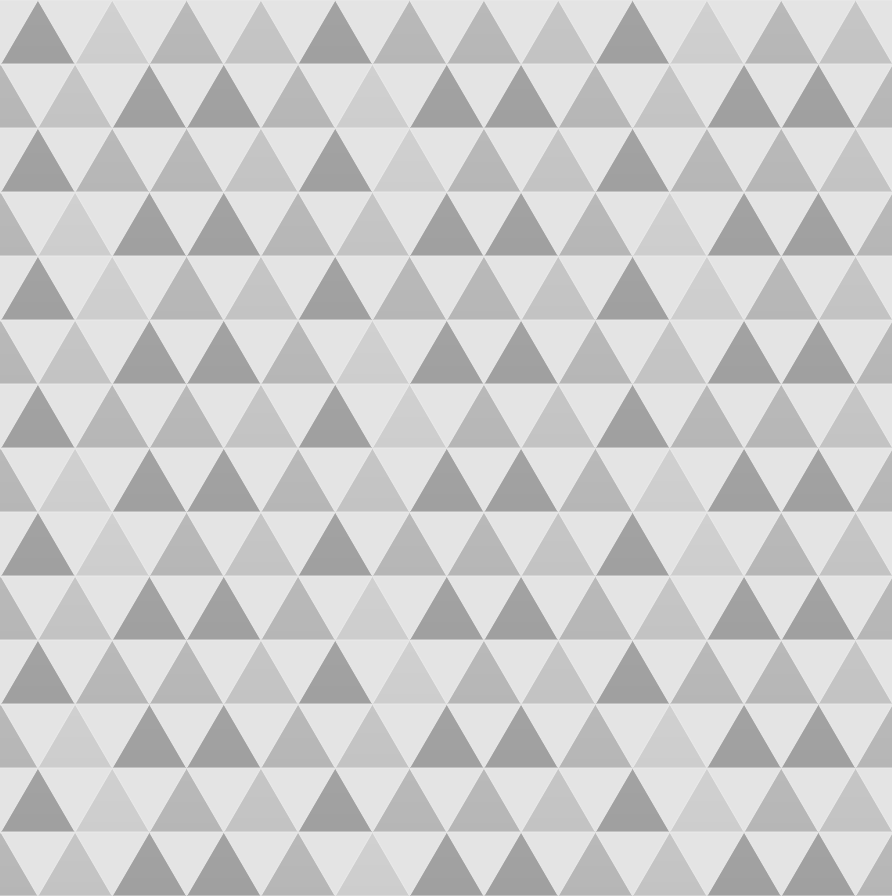
Write a Shadertoy shader that draws this pattern.

```glsl
// Seamless grid of upright triangles in four greys on a pale ground.

const float COLUMNS = 12.0;       // triangles across
const float ROWS = 14.0;          // triangles down
const float GROUP = 4.0;          // triangles in one run of tones
const float SHIFT = 0.01;         // sideways offset, in triangle widths
const float HAIRLINE = 0.0005;    // half width of the seams, in canvas heights
const float SHADE = 0.012;        // darkening from apex to base

const float PAPER = 0.896;
const float SEAM = 0.915;
const float PALE = 0.81;
const float LIGHT = 0.77;
const float MID = 0.72;
const float DARK = 0.632;

// Share of a pixel that lies on the positive side of an edge.
float coverage(float signedDist, float pixel) {
    return clamp(signedDist / pixel + 0.5, 0.0, 1.0);
}

// Tone of one triangle; the second slot of each group alternates.
float triangleTone(float column, float row) {
    float slot = mod(column, GROUP);
    float group = floor(column / GROUP);
    float odd = mod(row, 2.0);
    bool alternate = mod(group + floor(row / 2.0) + odd, 2.0) < 0.5;

    if (slot > 0.5 && slot < 1.5) {
        if (alternate) return PALE;
        return odd > 0.5 ? LIGHT : MID;
    }
    if (odd > 0.5) return slot < 0.5 ? MID : DARK;
    if (slot < 0.5) return DARK;
    return slot < 2.5 ? MID : LIGHT;
}

void mainImage(out vec4 fragColor, in vec2 fragCoord) {
    vec2 uv = fragCoord / iResolution.xy;
    float pixel = 1.0 / iResolution.y;
    vec2 cell = vec2(iResolution.x / iResolution.y / COLUMNS, 1.0 / ROWS);

    // Rows run downwards; every second one is moved by half a triangle.
    float down = (1.0 - uv.y) * ROWS;
    float row = mod(floor(down), ROWS);
    float depth = fract(down);
    float across = uv.x * COLUMNS - SHIFT + 0.5 * mod(row, 2.0);
    float column = mod(floor(across), COLUMNS);
    float offset = abs(fract(across) - 0.5);

    // Distances to the slanted sides and to the row lines.
    float slant = (0.5 * depth - offset) * cell.x * cell.y
                / length(vec2(0.5 * cell.x, cell.y));
    float base = (1.0 - depth) * cell.y;
    float nearest = min(abs(slant), min(depth, 1.0 - depth) * cell.y);

    // Shaded triangle over the ground, then the thin pale seam.
    float tone = triangleTone(column, row) - SHADE * (depth - 0.5);
    float grey = mix(PAPER, tone, coverage(min(slant, base), pixel));
    float seam = coverage(HAIRLINE - nearest, pixel)
               - coverage(-HAIRLINE - nearest, pixel);
    fragColor = vec4(vec3(mix(grey, SEAM, seam)), 1.0);
}
```
